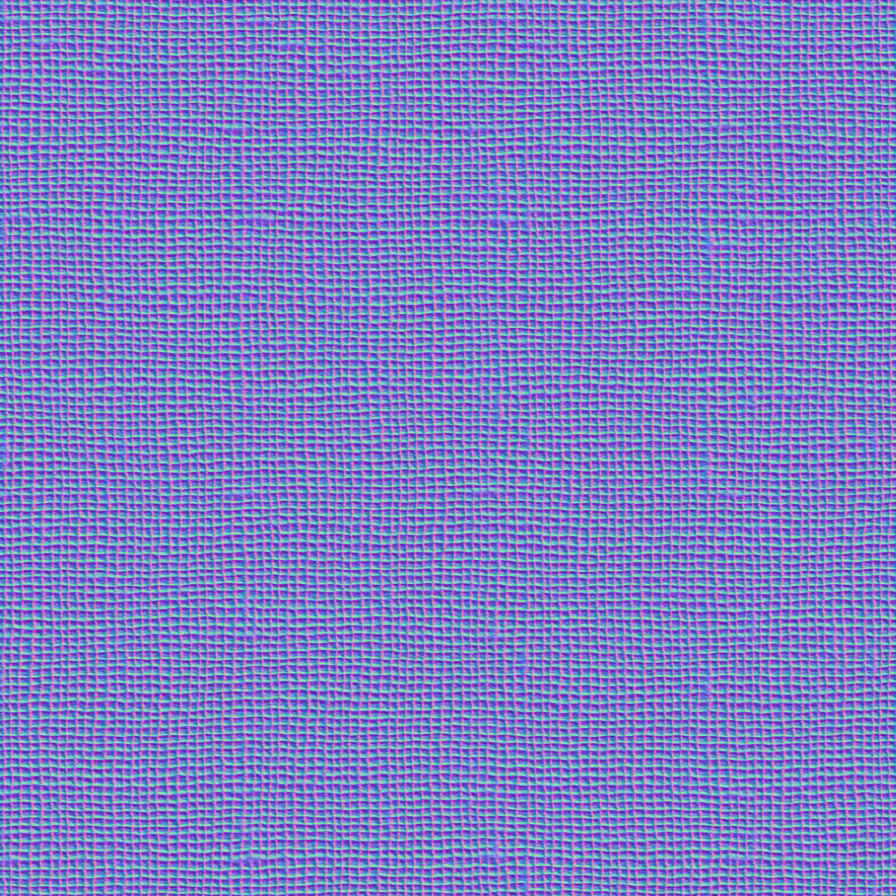
Give the GLSL for this texture map, as a Shadertoy shader.

```glsl
float hash(vec2 p) {
    return fract(sin(dot(p, vec2(127.1, 311.7))) * 43758.545);
}

// Distance to the nearest scattered point, one point per unit cell
float cellular(vec2 p) {
    vec2 cell = floor(p);
    float nearest = 4.0;
    for (int y = -1; y <= 1; y++)
    for (int x = -1; x <= 1; x++) {
        vec2 c = cell + vec2(x, y);
        vec2 toPoint = c + vec2(hash(c), hash(c + 57.3)) - p;
        nearest = min(nearest, dot(toPoint, toPoint));
    }
    return sqrt(nearest);
}

// Height of a set of parallel threads; skew steepens the positive side
float threads(float across, float along, float skew, float seed) {
    float height = 0.0;
    for (int i = -1; i <= 1; i++) {
        float id = floor(across) + float(i);
        float rnd = hash(vec2(id, seed));
        float drift = sin(along * 0.23 + rnd * 40.0) + 0.6 * sin(along * 0.71 + rnd * 91.0);
        float slub = smoothstep(0.9, 1.5, drift) * smoothstep(0.7, 1.0, rnd);
        float halfWidth = 0.27 + 0.06 * (rnd - 0.5) + 0.02 * drift + 0.2 * slub;
        float sway = 0.06 * sin(along * 1.7 + rnd * 50.0) + 0.14 * (rnd - 0.5);
        float d = (across - id - 0.5 - sway) / halfWidth;
        d /= 1.0 - skew * sign(d);
        float crossing = 0.1 * cos(3.14159 * (along + id));
        height = max(height, (0.85 + crossing + 0.08 * drift) * exp(-1.5 * d * d));
    }
    return height;
}

float clothHeight(vec2 p) {
    float weft = threads(p.y, p.x, 0.12, 3.7);
    float warp = threads(p.x, p.y, 0.28, 19.1);
    // Rounded union of both sets, roughened by fine fibres
    float weave = weft + warp - 0.85 * weft * warp;
    return weave - 0.26 * cellular(p * vec2(1.9, 2.4));
}

// Thread coordinates: 98 across, 108 down, gently pulled out of line
vec2 weaveCoords(vec2 uv) {
    vec2 pull = 0.16 * sin(uv.yx * vec2(9.0, 8.0) + 2.0 * sin(uv * 6.0));
    pull += 0.12 * sin(uv.yx * vec2(31.0, 27.0) + 4.0 * sin(uv * 11.0));
    return uv * vec2(98.0, 108.0) + pull + 0.15 * sin(uv * vec2(83.0, 71.0));
}

void mainImage(out vec4 fragColor, in vec2 fragCoord) {
    vec3 color = vec3(0.0);
    // Four samples per pixel
    for (int i = 0; i < 4; i++) {
        vec2 offset = vec2(i % 2, i / 2) * 0.5 - 0.25;
        vec2 p = weaveCoords((fragCoord + offset) / iResolution.xy);
        vec2 e = vec2(0.07, 0.0);
        float h = clothHeight(p);
        vec2 slope = vec2(clothHeight(p + e.xy) - h, clothHeight(p + e.yx) - h) / e.x;
        // Surface direction packed into colour, with duller blue on slopes
        vec3 normal = normalize(vec3(-0.36 * slope, 1.0));
        color += vec3(normal.xy * 0.5 + 0.5, 0.3 + 0.59 * normal.z);
    }
    fragColor = vec4(color / 4.0, 1.0);
}
```
